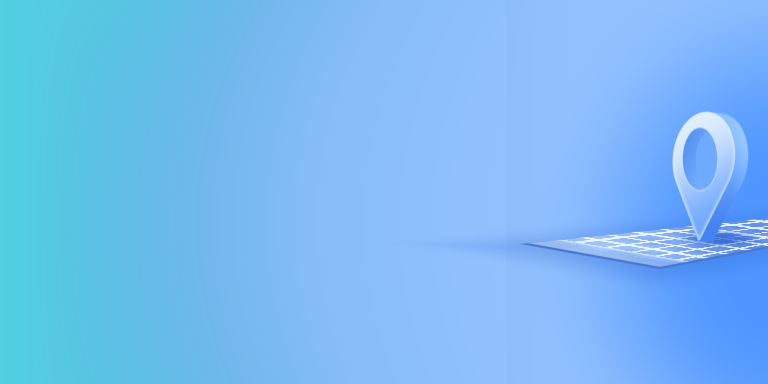
Reproduce this background procedurally as a WebGL 1 fragment shader.

```glsl
precision highp float;
// A teal to blue backdrop with a soft blue glow on the right, where a folded-flat
// street map lies in perspective under an extruded location pin.
// Gradients, edge distances and a stretched teardrop distance build every part.

uniform vec2 u_resolution;

const vec2 PIN_CENTER = vec2(1.833, 0.5885);
const vec2 PIN_DEPTH = vec2(0.034, -0.004);
const vec2 HOLE_CENTER = vec2(1.823, 0.586);
const vec2 HOLE_RADII = vec2(0.045, 0.081);
const vec3 WHITE_BLUE = vec3(0.87, 0.93, 1.0);
const vec3 SKY_BLUE = vec3(0.57, 0.755, 1.0);
const vec3 DEEP_BLUE = vec3(0.31, 0.59, 1.0);
const vec3 SHADOW_BLUE = vec3(0.17, 0.38, 0.80);

float hash(vec2 p) {
  return fract(sin(dot(p, vec2(127.1, 311.7))) * 43758.5453);
}

// Coverage of a shape from its signed distance
float fill(float d, float aa) {
  return 1.0 - smoothstep(-aa, aa, d);
}

// Signed distance to the line a-b, positive on its left
float side(vec2 p, vec2 a, vec2 b) {
  vec2 e = normalize(b - a);
  return e.x * (p.y - a.y) - e.y * (p.x - a.x);
}

float ellipse(vec2 p, vec2 r) {
  return (length(p / r) - 1.0) * min(r.x, r.y);
}

// Round head at the origin, narrowing along +y to a small tip at height h
float teardrop(vec2 p, float headR, float tipR, float h) {
  p.x = abs(p.x);
  float b = (headR - tipR) / h;
  float a = sqrt(1.0 - b * b);
  float k = dot(p, vec2(-b, a));
  if (k < 0.0) return length(p) - headR;
  if (k > a * h) return length(p - vec2(0.0, h)) - tipR;
  return dot(p, vec2(a, b)) - headR;
}

// Slightly leaning, narrow pin outline
float pinOutline(vec2 p) {
  vec2 q = vec2(p.x, -p.y);
  q.x += 0.06 * q.y;
  return teardrop(q * vec2(1.48, 1.0), 0.120, 0.006, 0.209) / 1.48;
}

vec3 backdrop(vec2 p) {
  float bend = 0.5 * (p.y - 0.42) * (p.y - 0.42);
  float x = p.x - bend * smoothstep(0.0, 0.4, p.x);
  vec3 c = mix(vec3(0.32, 0.81, 0.88), vec3(0.36, 0.75, 0.895), smoothstep(0.0, 0.3, x));
  c = mix(c, vec3(0.44, 0.72, 0.925), smoothstep(0.2, 0.58, x));
  c = mix(c, vec3(0.53, 0.74, 0.975), smoothstep(0.45, 0.9, x));
  c = mix(c, SKY_BLUE, smoothstep(0.8, 1.3, x));
  // Faint vertical seam
  c -= 0.012 * step(1.318, p.x) * (1.0 - smoothstep(1.318, 1.5, p.x));
  // Blue glow around the map and pin
  float glow = length((p - vec2(2.08, 0.34)) / vec2(0.72, 0.80));
  c = mix(c, DEEP_BLUE, 1.0 - smoothstep(0.25, 1.0, glow));
  return c;
}

// Street map: converging edges give perspective cell coordinates
vec3 drawMap(vec3 c, vec2 p, float aa) {
  vec2 west = vec2(1.375, 0.367), south = vec2(1.719, 0.305);
  vec2 east = vec2(2.3, 0.417), north = vec2(2.1, 0.4425);
  float back = side(p, north, west), front = side(p, west + vec2(0.0), south);
  float right = side(p, south, east), far = side(p, east, north);
  float inside = min(min(back, front), min(right, far));

  // Soft shadow below, then the thin lower edge
  float below = min(side(p + vec2(0.0, 0.025), west, south), side(p + vec2(0.0, 0.025), south, east));
  c = mix(c, SHADOW_BLUE, 0.28 * smoothstep(-0.05, 0.03, min(below, back)));
  vec2 lifted = p + vec2(0.0, 0.006);
  float rim = min(min(side(lifted, west, south), side(lifted, south, east)), back);
  c = mix(c, vec3(0.29, 0.47, 0.80), fill(-rim, aa));

  // Blocks and streets of uneven width
  vec2 st = vec2(front / (front + far), back / (back + right));
  vec2 grid = st * vec2(10.0, 5.0) + vec2(0.2, 0.0);
  vec2 cell = floor(grid), f = fract(grid);
  vec3 land = mix(vec3(0.62, 0.77, 0.98), vec3(0.40, 0.58, 0.92), smoothstep(1.55, 1.95, p.x));
  land += 0.07 * (hash(cell) - 0.5);
  float wideX = mix(0.07, 0.16, hash(vec2(cell.x, 3.0)));
  float wideY = mix(0.07, 0.15, hash(vec2(7.0, cell.y)));
  vec2 blur = vec2(0.09, 0.07) * aa * 256.0 * 0.8;
  float road = max(fill(abs(f.x - 0.5) - wideX, blur.x), fill(abs(f.y - 0.5) - wideY, blur.y));
  road *= smoothstep(0.10, 0.16, st.x);
  vec3 paper = mix(land, vec3(0.95, 0.98, 1.0), 0.9 * road);

  // Shade cast by the pin
  float shade = length((p - vec2(1.87, 0.378)) / vec2(0.13, 0.028));
  paper = mix(paper, SHADOW_BLUE, 0.75 * (1.0 - smoothstep(0.2, 1.0, shade)));
  return mix(c, paper, fill(-inside, aa));
}

vec3 drawPin(vec3 c, vec2 p, float aa) {
  vec2 q = p - PIN_CENTER;
  float body = 1.0;
  for (int i = 0; i <= 10; i++) {
    body = min(body, pinOutline(q - PIN_DEPTH * float(i) / 10.0));
  }
  float height = smoothstep(-0.21, 0.12, q.y);
  vec3 wall = mix(vec3(0.27, 0.51, 0.95), vec3(0.56, 0.76, 1.0), height);
  wall += 0.07 * smoothstep(0.06, 0.12, q.x);
  float face = pinOutline(q);
  vec3 front = mix(vec3(0.44, 0.66, 0.99), WHITE_BLUE, smoothstep(-0.2, 0.11, q.y - 0.6 * q.x));
  front = mix(front, WHITE_BLUE, 0.6 * smoothstep(-0.010, 0.0, face));

  // Hole: shaded inner wall with the opening behind it
  vec2 h = p - HOLE_CENTER;
  float hole = ellipse(h, HOLE_RADII);
  vec3 inner = mix(vec3(0.33, 0.57, 0.95), vec3(0.50, 0.72, 1.0), smoothstep(-0.08, 0.08, h.x - 0.4 * h.y));
  inner = mix(inner, vec3(0.43, 0.67, 1.0), fill(ellipse(h - PIN_DEPTH, HOLE_RADII), aa));
  front = mix(front, WHITE_BLUE, 0.5 * fill(abs(hole) - 0.002, aa));
  front = mix(front, inner, fill(hole, aa));
  c = mix(c, wall, fill(body, aa));
  return mix(c, front, fill(face, aa));
}

void main() {
  vec2 p = gl_FragCoord.xy / u_resolution * vec2(2.0, 1.0);
  float aa = 0.8 / u_resolution.y;
  vec3 c = backdrop(p);
  c = drawMap(c, p, aa);
  c = drawPin(c, p, aa);
  gl_FragColor = vec4(c, 1.0);
}
```
